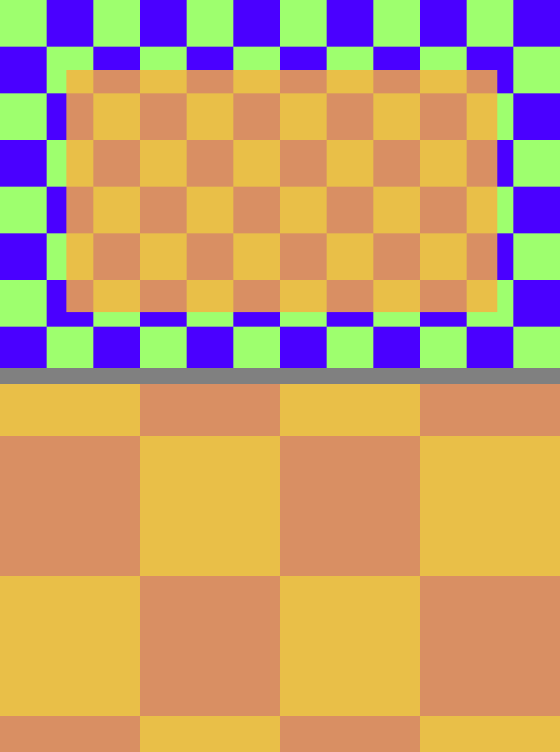
Top, the full canvas; bottom, a detail of the centre.
Write a Shadertoy shader that draws this pattern.

```glsl
#define COLUMNS 12.0
#define GREEN vec3(0.62, 1.0, 0.43)
#define BLUE vec3(0.29, 0.0, 1.0)
#define PANEL_COLOR vec3(0.981, 0.691, 0.247)
#define PANEL_OPACITY 0.81
// Panel corners in cells, measured from the upper left
#define PANEL_MIN vec2(1.422, 1.5)
#define PANEL_MAX vec2(10.656, 6.6875)

// Integral of a square wave that alternates +1 and -1 per cell
vec2 squareIntegral(vec2 p) {
    return 1.0 - abs(mod(p, 2.0) - 1.0);
}

// Checker averaged over one pixel: 1 on even cells, 0 on odd cells
float checker(vec2 p, float pixel) {
    vec2 halfPixel = vec2(0.5 * pixel);
    vec2 wave = (squareIntegral(p + halfPixel) - squareIntegral(p - halfPixel)) / pixel;
    return 0.5 + 0.5 * wave.x * wave.y;
}

// Pixel coverage of an axis-aligned rectangle
float rectangle(vec2 p, vec2 lower, vec2 upper, float pixel) {
    vec2 inside = min(p - lower, upper - p);
    vec2 coverage = clamp(inside / pixel + 0.5, 0.0, 1.0);
    return coverage.x * coverage.y;
}

void mainImage(out vec4 fragColor, in vec2 fragCoord) {
    // Square cells, anchored to the upper left corner
    float pixel = COLUMNS / iResolution.x;
    vec2 p = vec2(fragCoord.x, iResolution.y - fragCoord.y) * pixel;

    vec3 color = mix(BLUE, GREEN, checker(p, pixel));

    // Translucent panel over the checker
    float panel = rectangle(p, PANEL_MIN, PANEL_MAX, pixel);
    color = mix(color, PANEL_COLOR, PANEL_OPACITY * panel);

    fragColor = vec4(color, 1.0);
}
```
